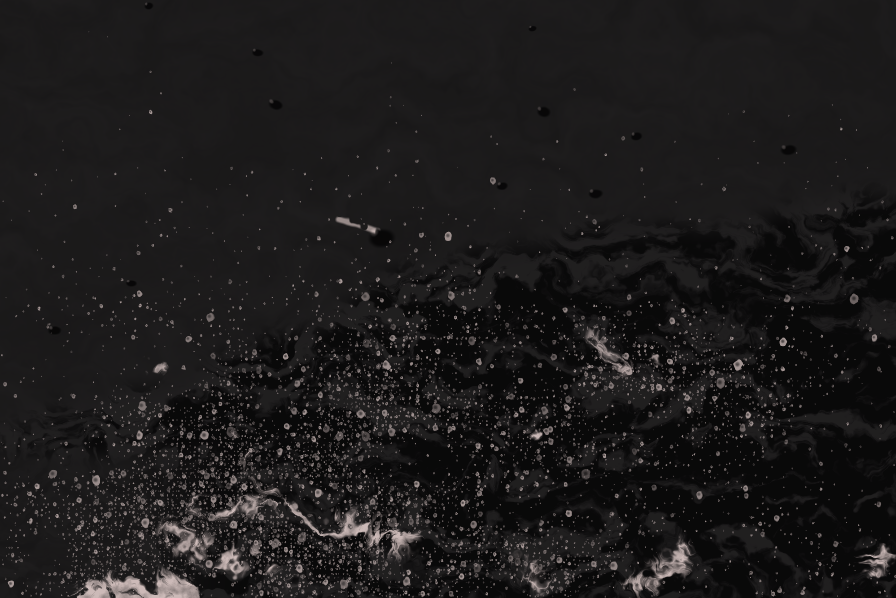
Give the GLSL for this texture, as a WebGL 2 fragment shader.

```glsl
#version 300 es
precision highp float;
// Dark water seen from above: a smooth grey sheet meets rough black ripples,
// with foam plumes and spray thrown up from the lower left.
// Warped noise makes ripples and foam; hashed cells at five scales make drops.
#define SHEET vec3(0.113, 0.108, 0.110)
#define TROUGH vec3(0.036, 0.034, 0.036)
#define FOAM vec3(0.80, 0.73, 0.72)
#define RIPPLE_SCALE vec2(17.0, 42.0)
#define FOAM_SCALE 17.0
#define SPRAY_AMOUNT 0.85
#define DROP_CELLS 27.0
#define DROP_LAYERS 5

uniform vec2 u_resolution;
out vec4 fragColor;

float hash(vec2 p) {
  vec3 q = fract(vec3(p.xyx) * 0.1031);
  q += dot(q, q.yzx + 33.33);
  return fract((q.x + q.y) * q.z);
}

float noise(vec2 p) {
  vec2 i = floor(p), f = fract(p);
  f = f * f * (3.0 - 2.0 * f);
  return mix(mix(hash(i), hash(i + vec2(1, 0)), f.x),
             mix(hash(i + vec2(0, 1)), hash(i + vec2(1, 1)), f.x), f.y);
}

float fbm(vec2 p) {
  float sum = 0.0, amp = 0.52;
  for (int i = 0; i < 5; i++) {
    sum += amp * noise(p);
    p = mat2(1.6, 1.2, -1.2, 1.6) * p + 7.3;
    amp *= 0.5;
  }
  return sum;
}

float blob(vec2 p, vec2 centre, vec2 size) {
  vec2 q = (p - centre) / size;
  return exp(-dot(q, q));
}

float segment(vec2 p, vec2 a, vec2 b) {
  vec2 ab = b - a;
  return length(p - a - ab * clamp(dot(p - a, ab) / dot(ab, ab), 0.0, 1.0));
}

// Foam plumes: soft capsules given by end points, then width and strength.
const vec4 ENDS[12] = vec4[12](
  vec4(0.17, 0.00, 0.31, 0.01), vec4(0.34, 0.16, 0.50, 0.14), vec4(0.50, 0.14, 0.69, 0.10),
  vec4(0.30, 0.11, 0.50, 0.02), vec4(0.41, 0.27, 0.46, 0.18), vec4(0.86, 0.10, 0.92, 0.02),
  vec4(1.07, 0.02, 1.15, 0.07), vec4(1.45, 0.05, 1.48, 0.09), vec4(0.885, 0.285, 0.985, 0.24),
  vec4(1.00, 0.43, 1.04, 0.39), vec4(1.07, 0.44, 1.10, 0.40), vec4(0.25, 0.392, 0.27, 0.388));
const vec2 SHAPE[12] = vec2[12](
  vec2(0.050, 1.5), vec2(0.026, 1.0), vec2(0.040, 1.05), vec2(0.036, 1.0),
  vec2(0.030, 0.8), vec2(0.032, 0.85), vec2(0.027, 0.95), vec2(0.025, 0.95),
  vec2(0.011, 1.2), vec2(0.022, 0.85), vec2(0.016, 0.85), vec2(0.017, 1.2));

float plumes(vec2 p) {
  float sum = 0.0;
  for (int i = 0; i < 12; i++) {
    float d = segment(p, ENDS[i].xy, ENDS[i].zw) / SHAPE[i].x;
    sum = max(sum, SHAPE[i].y * exp(-d * d));
  }
  return sum;
}

// Chance of a drop at a place
float sprayDensity(vec2 p) {
  float d = 0.50 * blob(p, vec2(0.64, 0.32), vec2(0.36, 0.15))
          + 0.80 * blob(p, vec2(0.46, 0.13), vec2(0.24, 0.14))
          + 0.30 * blob(p, vec2(0.18, 0.10), vec2(0.16, 0.16))
          + 0.40 * blob(p, vec2(1.13, 0.36), vec2(0.22, 0.10))
          + 0.40 * blob(p, vec2(0.97, 0.05), vec2(0.40, 0.07));
  float clump = smoothstep(0.2, 0.8, noise(p * 13.0));
  return d * (0.2 + 1.3 * clump) + 0.03 * smoothstep(0.95, 0.5, p.y);
}

float drops(vec2 p, float cells, float seed, float px) {
  vec2 id = floor(p * cells), key = id + seed;
  if (hash(key) > SPRAY_AMOUNT * sprayDensity((id + 0.5) / cells)) return 0.0;
  vec2 q = fract(p * cells) - 0.25 - 0.5 * vec2(hash(key + 31.7), hash(key + 57.1));
  float radius = mix(0.07, 0.20, pow(hash(key + 83.9), 2.0));
  float d = length(q * vec2(1.0, 0.85)) + 0.08 * (noise(p * cells * 7.0) - 0.5);
  float disc = clamp((radius - d) / (px * cells) + 0.5, 0.0, 1.0);
  float rim = mix(0.45, 1.0, smoothstep(0.1, 0.8, length(q + vec2(0.03, -0.03)) / radius));
  return disc * rim * mix(0.4, 1.0, hash(key + 11.3));
}

// Dark floating specks: centre and radius
const vec3 SPECKS[12] = vec3[12](
  vec3(0.637, 0.602, 0.018), vec3(0.217, 0.527, 0.008), vec3(0.463, 0.824, 0.010), vec3(0.910, 0.814, 0.010),
  vec3(1.320, 0.752, 0.011), vec3(1.068, 0.768, 0.008), vec3(1.000, 0.680, 0.010), vec3(0.844, 0.688, 0.008),
  vec3(0.434, 0.908, 0.008), vec3(0.893, 0.949, 0.006), vec3(0.250, 0.988, 0.007), vec3(0.088, 0.449, 0.009));

void main() {
  vec2 p = gl_FragCoord.xy / u_resolution.y;
  p.x *= 1.5 * u_resolution.y / u_resolution.x;
  float px = 1.0 / u_resolution.y;
  vec2 warp = vec2(fbm(p * 9.0), fbm(p * 9.0 + 41.0)) - 0.5;

  // Smooth sheet, and the rough water below its slanting edge
  float swell = fbm(p * vec2(9.0, 22.0) + warp * 5.0);
  vec3 color = SHEET * (0.93 + 0.28 * (swell - 0.43));
  float edge = 0.31 + 0.20 * smoothstep(0.1, 0.9, p.x) + 0.12 * p.x;
  float rough = smoothstep(-0.015, 0.05, edge - p.y + 0.07 * warp.y);
  rough *= 1.0 - 0.85 * smoothstep(0.42, 0.18, p.x) * smoothstep(0.285, 0.24, p.y + 0.1 * warp.x);
  float ripple = fbm(p * RIPPLE_SCALE + warp * 7.0);
  float shine = smoothstep(0.46, 0.70, ripple + 0.10 * smoothstep(0.15, 0.0, edge - p.y)
              - 0.08 * blob(p, vec2(1.35, 0.20), vec2(0.35, 0.07)));
  color = mix(color, mix(TROUGH, SHEET * 1.12, shine), rough);

  // Specks, each with a small glint at its upper left
  float glint = 0.0;
  for (int i = 0; i < 12; i++) {
    vec2 q = (p - SPECKS[i].xy + warp * 0.02) / SPECKS[i].z;
    color = mix(color, TROUGH * 0.6, 0.9 * smoothstep(1.1, 0.6, length(q * vec2(0.8, 1.2))));
    glint += 0.35 * smoothstep(0.45, 0.1, length(q + vec2(0.7, -0.5)));
  }
  float trail = segment(p + warp * 0.025, vec2(0.57, 0.638), vec2(0.628, 0.613));
  glint += smoothstep(0.007, 0.002, trail) * smoothstep(0.40, 0.62, noise(p * 95.0));

  // Foam filaments and spray
  float ridge = 1.0 - 4.0 * abs(fbm(p * FOAM_SCALE + warp * 5.0) - 0.48);
  ridge = max(ridge, 0.0);
  float foam = smoothstep(0.42, 1.15, plumes(p + warp * 0.06) * (0.25 + ridge * ridge));
  foam *= 0.55 + 0.7 * fbm(p * 75.0);
  float spray = 0.0;
  for (int i = 0; i < DROP_LAYERS; i++)
    spray = max(spray, drops(p, DROP_CELLS * pow(1.5, float(i)), 19.0 * float(i), px));
  float light = clamp(max(max(foam, spray * 0.8), glint * 0.7), 0.0, 1.0);
  fragColor = vec4(mix(color, FOAM, light), 1.0);
}
```
